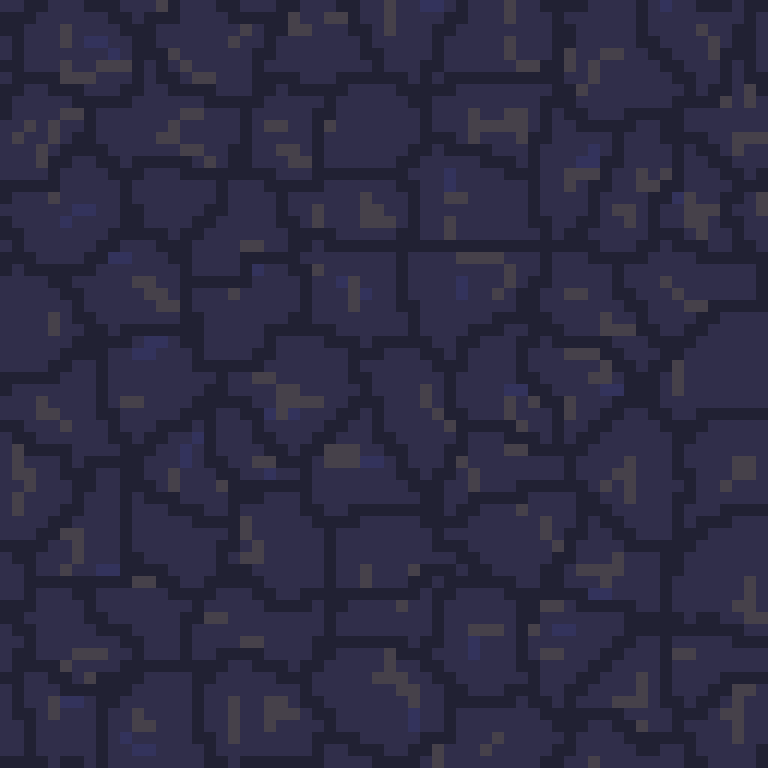
Reproduce this texture procedurally as a WebGL 2 fragment shader.

```glsl
#version 300 es
precision highp float;
// Dark cobblestone in coarse square texels. Stones are warped Voronoi cells
// on a jittered grid; mortar fills texels where neighbouring cells differ.
// Each stone carries a few short stepped flecks of brown and blue.
uniform vec2 u_resolution;
out vec4 fragColor;

#define TEXELS 64.0
#define STONES vec2(7.0, 9.0)
#define JITTER 0.8
#define WARP 1.3
#define WARP_SCALE 0.3
#define BLOCKINESS 0.4
#define BROWN_CHANCE 0.74
#define BLUE_CHANCE 0.42
#define STONE_COLOR vec3(0.19, 0.18, 0.29)
#define MORTAR_COLOR vec3(0.13, 0.13, 0.20)
#define BROWN_COLOR vec3(0.275, 0.255, 0.29)
#define BLUE_COLOR vec3(0.20, 0.20, 0.36)

vec2 hash2(vec2 p) {
    vec3 q = fract(p.xyx * vec3(0.1031, 0.1030, 0.0973));
    q += dot(q, q.yzx + 33.33);
    return fract((q.xx + q.yz) * q.zy);
}

vec2 noise2(vec2 p) {
    vec2 cell = floor(p);
    vec2 f = fract(p);
    f = f * f * (3.0 - 2.0 * f);
    vec2 low = mix(hash2(cell), hash2(cell + vec2(1.0, 0.0)), f.x);
    vec2 high = mix(hash2(cell + vec2(0.0, 1.0)), hash2(cell + 1.0), f.x);
    return mix(low, high, f.y);
}

// Seed point of a stone, in texels
vec2 stoneSeed(vec2 id) {
    return (id + 0.5 + JITTER * (hash2(id + 17.0) - 0.5)) * TEXELS / STONES;
}

// Grid id of the stone that owns a texel
vec2 stoneAt(vec2 texel) {
    vec2 p = texel + WARP * (2.0 * noise2(texel * WARP_SCALE + 40.0) - 1.0);
    vec2 base = floor(p * STONES / TEXELS);
    vec2 nearest = base;
    float best = 1e5;
    for (int y = -1; y <= 1; y++) {
        for (int x = -1; x <= 1; x++) {
            vec2 id = base + vec2(x, y);
            vec2 d = abs(p - stoneSeed(id));
            float dist = mix(length(d), d.x + d.y, BLOCKINESS);
            if (dist < best) {
                best = dist;
                nearest = id;
            }
        }
    }
    return nearest;
}

// Short stepped walk of two to four texels around the stone's seed
bool inFleck(vec2 texel, vec2 id, float salt, float chance) {
    vec2 key = id + salt * vec2(13.7, 7.3);
    vec2 kind = hash2(key + 3.0);
    if (kind.x > chance) return false;
    vec2 place = hash2(key + 71.0);
    float angle = 6.2832 * place.x;
    vec2 offset = vec2(cos(angle), sin(angle)) * mix(1.0, 2.8, place.y);
    vec2 spot = floor(stoneSeed(id) + offset * vec2(1.2, 0.9) - vec2(0.5, 0.0));
    float rise = fract(kind.y * 7.0) < 0.5 ? -1.0 : 1.0;
    int count = 2 + int(kind.y * 3.0);
    for (int i = 0; i < count; i++) {
        if (all(lessThan(abs(texel - spot), vec2(0.5)))) return true;
        float turn = hash2(key + 5.3 * float(i) + 29.0).x;
        spot += vec2(turn < 0.45 || turn > 0.85, turn >= 0.45 ? rise : 0.0);
    }
    return false;
}

vec3 texelColor(vec2 texel) {
    // Mortar
    vec2 id = stoneAt(texel);
    if (id != stoneAt(texel + vec2(1.0, 0.0)) ||
        id != stoneAt(texel + vec2(0.0, 1.0)) ||
        id != stoneAt(texel + 1.0)) return MORTAR_COLOR;
    // Flecks
    for (int k = 1; k <= 3; k++) {
        if (inFleck(texel, id, float(k), BROWN_CHANCE)) return BROWN_COLOR;
    }
    if (inFleck(texel, id, 5.0, BLUE_CHANCE)) return BLUE_COLOR;
    return STONE_COLOR;
}

void main() {
    // Four samples per pixel smooth texel edges at any canvas size
    float scale = TEXELS / min(u_resolution.x, u_resolution.y);
    vec3 color = vec3(0.0);
    for (int i = 0; i < 4; i++) {
        vec2 shift = vec2(i & 1, i >> 1) * 0.5 - 0.25;
        color += texelColor(floor((gl_FragCoord.xy + shift) * scale));
    }
    fragColor = vec4(color * 0.25, 1.0);
}
```
